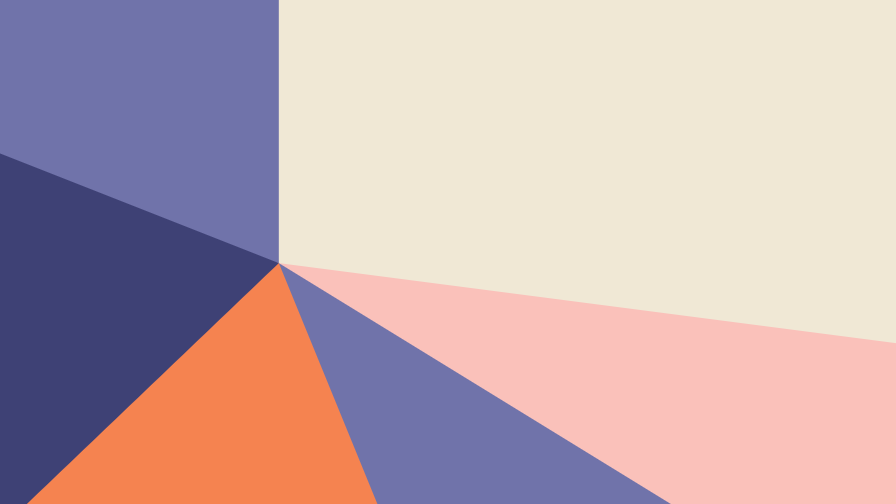
Reproduce this background procedurally as a WebGL 2 fragment shader.

```glsl
#version 300 es
precision highp float;
// Flat coloured wedges fanning out from one off-centre hub to the canvas edges.

#define HUB vec2(0.5532, 0.4780)   // in units of canvas height
#define CREAM vec3(0.941, 0.910, 0.837)
#define PERIWINKLE vec3(0.440, 0.451, 0.667)
#define PINK vec3(0.980, 0.757, 0.731)
#define NAVY vec3(0.243, 0.255, 0.459)
#define ORANGE vec3(0.961, 0.514, 0.314)
#define EDGE_PIXELS 1.0            // width of the smoothed edge

uniform vec2 u_resolution;
out vec4 fragColor;

const int WEDGES = 6;

// Edge directions in degrees, counterclockwise; each wedge spans two neighbours.
const float EDGE_ANGLES[WEDGES + 1] =
    float[](90.0, 158.53, 223.71, 292.25, 328.43, 352.61, 450.0);
const vec3 WEDGE_COLOURS[WEDGES] =
    vec3[](PERIWINKLE, NAVY, ORANGE, PERIWINKLE, PINK, CREAM);

// Signed distance to a line through the hub, positive on its left side.
float leftOf(vec2 p, float degrees) {
    float a = radians(degrees);
    return cos(a) * p.y - sin(a) * p.x;
}

// Signed distance inside a wedge narrower than a half turn.
float wedge(vec2 p, float startAngle, float endAngle) {
    return min(leftOf(p, startAngle), -leftOf(p, endAngle));
}

void main() {
    vec2 p = gl_FragCoord.xy / u_resolution.y - HUB;
    float pixel = EDGE_PIXELS / u_resolution.y;

    // Weight every wedge by its coverage so that shared edges leave no seam.
    vec3 colour = vec3(0.0);
    float total = 0.0;
    for (int i = 0; i < WEDGES; i++) {
        float d = wedge(p, EDGE_ANGLES[i], EDGE_ANGLES[i + 1]);
        float coverage = clamp(d / pixel + 0.5, 0.0, 1.0);
        colour += coverage * WEDGE_COLOURS[i];
        total += coverage;
    }
    fragColor = vec4(colour / max(total, 1e-4), 1.0);
}
```
